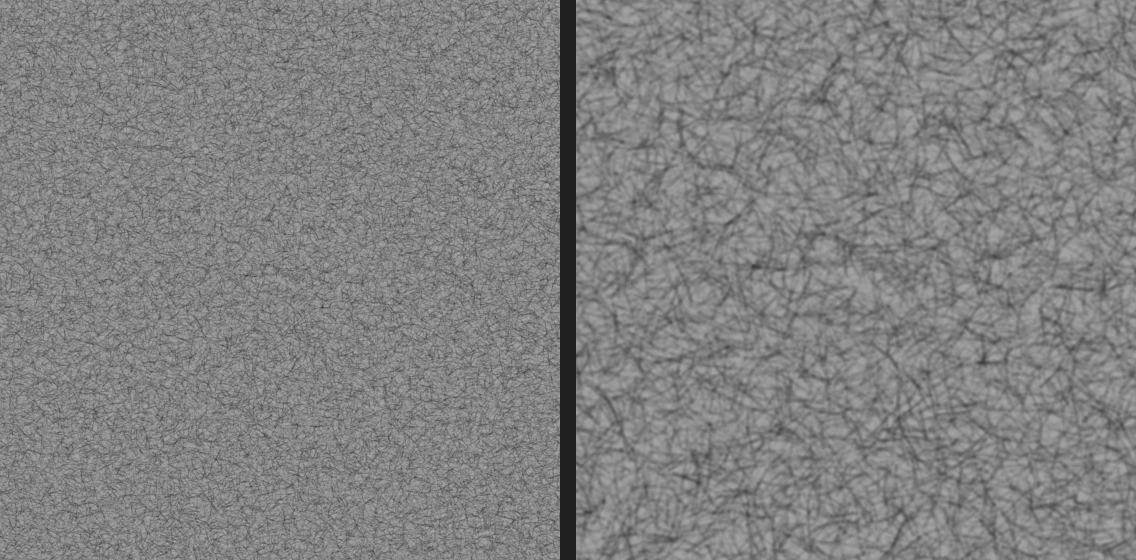
Left, the full canvas; right, a detail of the centre.
This texture is drawn by a WebGL 1 fragment shader. Its source:

```glsl
precision highp float;
// A grey sheet covered by a dense mat of short, thin, slightly bent fibres.
// Each layer is a jittered grid with one translucent fibre per cell;
// the layers are multiplied together so that crossings grow darker.

uniform vec2 u_resolution;

const float PI = 3.14159265;
const int LAYERS = 16;
const float CELLS = 64.0;           // grid cells across the canvas
const float FIBRE_WIDTH = 0.0019;   // in canvas units
const float FLATNESS = 0.3;         // preference for level directions
const vec3 PAPER = vec3(0.637);

vec2 hash2(vec2 p) {
  vec3 q = fract(p.xyx * vec3(0.1031, 0.1030, 0.0973));
  q += dot(q, q.yzx + 33.33);
  return fract((q.xx + q.yz) * q.zy);
}

// Maps a uniform random value to an angle, denser near the horizontal.
float fibreAngle(float r) {
  return PI * r - 0.5 * FLATNESS * sin(2.0 * PI * r);
}

// Coverage of one bent fibre centred on the origin, soft at sides and ends.
float fibre(vec2 p, float angle, float halfLength, float bend, float width) {
  float c = cos(angle);
  float s = sin(angle);
  vec2 q = vec2(c * p.x + s * p.y, c * p.y - s * p.x);
  float along = abs(q.x) / halfLength;
  float across = abs(q.y - bend * (q.x * q.x - 0.2));
  float side = clamp(1.0 - across / width, 0.0, 1.0);
  return side * (1.0 - smoothstep(0.85, 1.0, along));
}

// Light left over after passing one grid of fibres.
float fibreLayer(vec2 p, float width, vec2 seed) {
  vec2 cell = floor(p);
  vec2 local = p - cell;
  float light = 1.0;
  for (int j = -1; j <= 1; j++) {
    for (int i = -1; i <= 1; i++) {
      vec2 offset = vec2(float(i), float(j));
      vec2 id = cell + offset + seed;
      vec2 centre = offset + hash2(id);
      vec2 pose = hash2(id + 217.3);
      vec2 look = hash2(id + 431.7);
      float halfLength = mix(0.55, 0.95, pose.y);
      float bend = 0.5 * (look.x - 0.5);
      float opacity = mix(0.045, 0.155, look.y * look.y);
      float cover = fibre(local - centre, fibreAngle(pose.x),
                          halfLength, bend, width);
      light *= 1.0 - opacity * cover;
    }
  }
  return light;
}

void main() {
  float side = min(u_resolution.x, u_resolution.y);
  vec2 uv = gl_FragCoord.xy / side;

  // Never thinner than a pixel, so that the edges stay smooth.
  float width = max(FIBRE_WIDTH, 1.0 / side) * CELLS;

  float light = 1.0;
  for (int k = 0; k < LAYERS; k++) {
    float layer = float(k);
    vec2 shift = hash2(vec2(layer, 7.0));
    vec2 seed = vec2(83.0, 131.0) * (layer + 1.0);
    light *= fibreLayer(uv * CELLS + shift, width, seed);
  }

  gl_FragColor = vec4(PAPER * light, 1.0);
}
```
